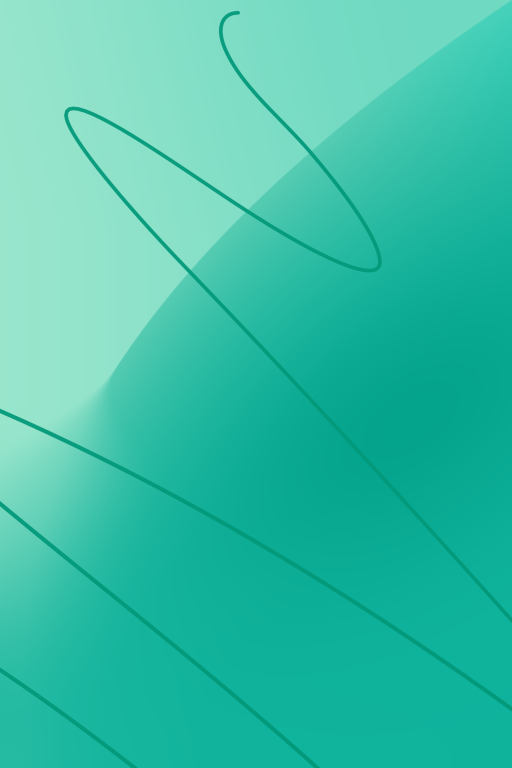
A Shadertoy shader for this background:

```glsl
// Pale mint sky above a teal hill whose curved rim is crisp at the top and melts away below.
// Thin dark strands, drawn as cubic Bezier curves, loop and sweep over the soft gradients.
// Space: x runs 0..1 from the left, y runs 0..1.5 from the top.

#define MINT_LIGHT vec3(0.60, 0.90, 0.80)
#define MINT_DEEP vec3(0.44, 0.85, 0.76)
#define RIM_TEAL vec3(0.34, 0.80, 0.70)
#define BODY_TEAL vec3(0.06, 0.70, 0.61)
#define DEEP_TEAL vec3(0.01, 0.63, 0.54)
#define STRAND_COLOR vec3(0.01, 0.60, 0.48)
#define STRAND_RADIUS 0.0036
#define CURVE_STEPS 20
#define SHADE_CENTER vec2(0.80, 0.82)
#define RIM_SOFTNESS 0.22

float segmentDistance(vec2 p, vec2 a, vec2 b) {
    vec2 ab = b - a;
    float t = clamp(dot(p - a, ab) / max(dot(ab, ab), 1e-8), 0.0, 1.0);
    return length(p - a - ab * t);
}

vec2 bezierPoint(vec2 a, vec2 b, vec2 c, vec2 d, float t) {
    float s = 1.0 - t;
    return s * s * s * a + 3.0 * s * s * t * b + 3.0 * s * t * t * c + t * t * t * d;
}

// Distance to a cubic curve, followed by short chords
float curveDistance(vec2 p, vec2 a, vec2 b, vec2 c, vec2 d) {
    float nearest = 1e3;
    vec2 previous = a;
    for (int i = 1; i <= CURVE_STEPS; i++) {
        vec2 next = bezierPoint(a, b, c, d, float(i) / float(CURVE_STEPS));
        nearest = min(nearest, segmentDistance(p, previous, next));
        previous = next;
    }
    return nearest;
}

// The looping strand, in percent of the canvas width
float loopDistance(vec2 p) {
    vec2 neck = vec2(44.5, 10.7), slope = vec2(61.1, 30.3);
    vec2 rightTurn = vec2(74.2, 51.2), middle = vec2(47.9, 41.0);
    vec2 leftTurn = vec2(12.9, 22.5), descent = vec2(36.7, 52.7);
    float d = curveDistance(p, vec2(46.5, 2.5), vec2(43.4, 2.5), vec2(41.8, 5.5), neck);
    d = min(d, curveDistance(p, neck, vec2(47.9, 17.6), vec2(55.7, 23.8), slope));
    d = min(d, curveDistance(p, slope, vec2(67.4, 37.7), vec2(74.2, 46.9), rightTurn));
    d = min(d, curveDistance(p, rightTurn, vec2(74.2, 55.1), vec2(65.4, 52.3), middle));
    d = min(d, curveDistance(p, middle, vec2(35.2, 32.8), vec2(12.9, 16.4), leftTurn));
    d = min(d, curveDistance(p, leftTurn, vec2(12.9, 26.4), vec2(25.4, 41.0), descent));
    return min(d, curveDistance(p, descent, vec2(56.6, 73.4), vec2(78.1, 96.7), vec2(100.8, 122.1)));
}

// The three sweeping strands, in percent of the canvas width
float sweepDistance(vec2 p) {
    float d = curveDistance(p, vec2(-0.8, 79.9), vec2(33.2, 94.7), vec2(66.4, 114.3), vec2(100.8, 139.1));
    d = min(d, curveDistance(p, vec2(-0.8, 97.7), vec2(21.5, 116.2), vec2(39.1, 129.5), vec2(62.9, 150.8)));
    return min(d, curveDistance(p, vec2(-0.8, 130.3), vec2(8.8, 136.7), vec2(17.6, 143.2), vec2(27.1, 150.6)));
}

// Signed distance to the parabolic rim, positive inside the hill
float hillDistance(vec2 p) {
    float y = min(p.y, 1.27);
    float rimX = 1.0 - 1.5 * y + 0.59 * y * y;
    float slope = -1.5 + 1.18 * y;
    return (p.x - rimX) / sqrt(1.0 + slope * slope);
}

vec3 background(vec2 p, float pixel) {
    float hill = hillDistance(p);
    float lower = smoothstep(0.78, 1.40, p.y);

    // Mint sky, brightest at the left
    float skyShade = smoothstep(-0.1, 0.95, p.x + 0.25 * max(0.45 - p.y, 0.0));
    vec3 sky = mix(MINT_LIGHT, MINT_DEEP, skyShade);

    // Teal hill, lighter near its rim
    float falloff = mix(3.2, 5.5, smoothstep(0.0, 0.8, p.y));
    float rimLight = exp(-falloff * max(hill, 0.0)) * mix(1.0, 0.3, lower);
    vec3 body = mix(BODY_TEAL, RIM_TEAL, rimLight);
    body += vec3(-0.06, 0.02, 0.03) * (1.0 - smoothstep(0.0, 0.4, p.y)) * smoothstep(0.4, 1.0, p.x);

    // Slanted shade inside the hill
    vec2 offset = p - SHADE_CENTER;
    vec2 axis = normalize(vec2(0.82, -0.57));
    float along = dot(offset, axis) / 0.46;
    float across = dot(offset, vec2(-axis.y, axis.x)) / 0.24;
    body = mix(body, DEEP_TEAL, 0.9 * exp(-along * along - across * across));

    // The rim dissolves towards the lower left
    float softness = pixel + RIM_SOFTNESS * smoothstep(0.72, 1.0, p.y);
    float cover = smoothstep(-softness, softness, hill);
    return mix(sky, body, mix(cover, 1.0, lower));
}

void mainImage(out vec4 fragColor, in vec2 fragCoord) {
    vec2 uv = fragCoord / iResolution.xy;
    vec2 p = vec2(uv.x, 1.5 * (1.0 - uv.y));
    float pixel = 1.0 / iResolution.x;
    vec3 color = background(p, pixel);

    // Strands on top
    float strand = min(loopDistance(p * 100.0), sweepDistance(p * 100.0) - 0.04) / 100.0;
    float ink = 1.0 - smoothstep(-0.7 * pixel, 0.7 * pixel, strand - STRAND_RADIUS);
    color = mix(color, STRAND_COLOR, 0.95 * ink);
    fragColor = vec4(color, 1.0);
}
```
